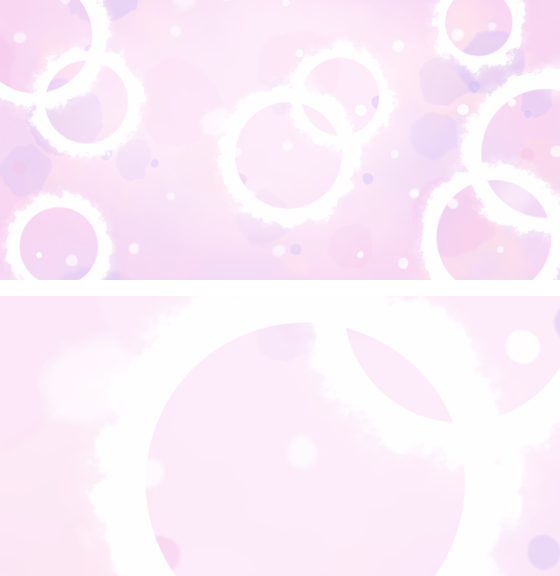
Top, the full canvas; bottom, a detail of the centre.
Reproduce this background procedurally as a Shadertoy shader.

```glsl
// Pastel watercolour washes with feathery white rings and scattered soft dots.

vec2 hash2(vec2 c) {
    c = vec2(dot(c, vec2(127.1, 311.7)), dot(c, vec2(269.5, 183.3)));
    return fract(sin(c) * 43758.5);
}

float gradientNoise(vec2 p) {
    vec2 i = floor(p), f = fract(p);
    vec2 u = f * f * f * (f * (f * 6.0 - 15.0) + 10.0);
    vec2 e = vec2(0.0, 1.0);
    float a = dot(hash2(i) * 2.0 - 1.0, f);
    float b = dot(hash2(i + e.yx) * 2.0 - 1.0, f - e.yx);
    float c = dot(hash2(i + e.xy) * 2.0 - 1.0, f - e.xy);
    float d = dot(hash2(i + e.yy) * 2.0 - 1.0, f - e.yy);
    return mix(mix(a, b, u.x), mix(c, d, u.x), u.y);
}

float fbm(vec2 p) {
    float sum = 0.0, amp = 0.6;
    for (int i = 0; i < 5; i++) {
        sum += amp * gradientNoise(p);
        p = mat2(1.6, 1.2, -1.2, 1.6) * p + 3.7;
        amp *= 0.55;
    }
    return sum;
}

// Pigment picked by a random value: lilac, pink or peach
vec3 pigment(float t) {
    vec3 c = mix(vec3(0.83, 0.76, 0.96), vec3(0.97, 0.77, 0.92), step(0.45, t));
    return mix(c, vec3(1.0, 0.87, 0.89), step(0.82, t));
}

// Paints one blob per grid cell; radius is a fraction of the cell
vec3 scatter(vec3 col, vec2 p, float cell, float radius, float blur,
             float presence, float opacity, float whiteness) {
    vec2 q = p / cell;
    for (int y = -1; y <= 1; y++)
    for (int x = -1; x <= 1; x++) {
        vec2 id = floor(q) + vec2(x, y);
        vec2 place = hash2(id + cell * 91.0);
        vec2 trait = hash2(id + cell * 57.0 + 20.0);
        float size = radius * mix(0.55, 1.1, trait.x);
        float d = length(q - id - 0.2 - 0.6 * place) - size;
        float edge = size * blur * mix(0.4, 1.6, place.y);
        float cover = 1.0 - smoothstep(-edge, edge, d);
        cover *= step(fract(trait.x * 17.0), presence) * mix(0.6, 1.0, place.x);
        col = mix(col, mix(pigment(trait.y), vec3(1.0), whiteness), cover * opacity);
    }
    return col;
}

// White band: crisp inner rim, ragged feathered outer rim
float ring(vec2 p, vec2 centre, float radius, float fray) {
    float d = length(p - centre) - radius;
    float pixel = 1.0 / iResolution.y;
    float outer = d - 0.022 - 0.2 * radius - 0.06 * fray;
    float band = 1.0 - smoothstep(-0.012, 0.01, outer);
    float halo = 0.35 * (1.0 - smoothstep(-0.01, 0.035, outer));
    return smoothstep(-pixel, pixel, d) * max(band, halo);
}

void mainImage(out vec4 fragColor, in vec2 fragCoord) {
    vec2 p = fragCoord / iResolution.y;
    float wash = fbm(p * 1.7 + 4.0);
    float tint = fbm(p * 2.1 + 31.0);
    vec2 wobble = vec2(fbm(p * 9.0), fbm(p * 9.0 + 17.0));

    // Soft ground, palest around the middle
    float calm = 1.0 - smoothstep(0.25, 0.85,
        length((p - vec2(0.95, 0.6)) * vec2(0.9, 1.2)) + 0.5 * wash);
    vec3 col = mix(vec3(0.975, 0.84, 0.95), vec3(0.95, 0.86, 0.965),
                   smoothstep(-0.2, 0.2, wash));
    col = mix(col, vec3(0.995, 0.88, 0.925), 0.8 * smoothstep(0.05, 0.25, tint));
    col = mix(col, vec3(0.995, 0.935, 0.98), 0.9 * calm);

    // Overlapping translucent blobs
    float strength = (1.0 - 0.65 * calm) * (0.9 + 0.6 * tint);
    vec2 w = p + 0.05 * wobble;
    col = scatter(col, w, 0.47, 0.42, 0.06, 0.8, 0.5 * strength, 0.0);
    col = scatter(col, w, 0.29, 0.36, 0.06, 0.55, 0.42 * strength, 0.0);
    col = scatter(col, w, 0.43, 0.17, 0.5, 0.5, 0.6, 1.0);

    // Small tinted and white dots
    vec2 s = p + 0.012 * wobble.yx;
    col = scatter(col, s, 0.25, 0.09, 0.15, 0.4, 0.6, 0.0);
    col = scatter(col, s, 0.19, 0.105, 0.3, 0.6, 0.9, 1.0);

    // Three overlapping ring pairs along a diagonal, two lone rings across it
    float fray = fbm(p * 15.0 + 8.0) + 0.4 * fbm(p * 45.0);
    float white = 0.0;
    for (int i = -1; i <= 1; i++) {
        float k = float(i), k2 = k * k;
        vec2 main = vec2(1.03, 0.445) + k * vec2(0.82, -0.36) + k2 * vec2(-0.086, 0.067);
        vec2 partner = main + vec2(0.185, 0.21 + 0.268 * k - 0.178 * k2);
        vec2 lone = vec2(0.96, 0.52) + k * vec2(0.75, 0.4);
        white = max(white, ring(p, main, 0.19 + 0.015 * k2, fray));
        white = max(white, ring(p, partner, 0.139 + 0.041 * k + 0.05 * k2, fray));
        white = max(white, k2 * ring(p, lone, 0.13 - 0.01 * k, fray));
    }
    col = mix(col, vec3(1.0, 0.995, 1.0), white);

    fragColor = vec4(col, 1.0);
}
```
